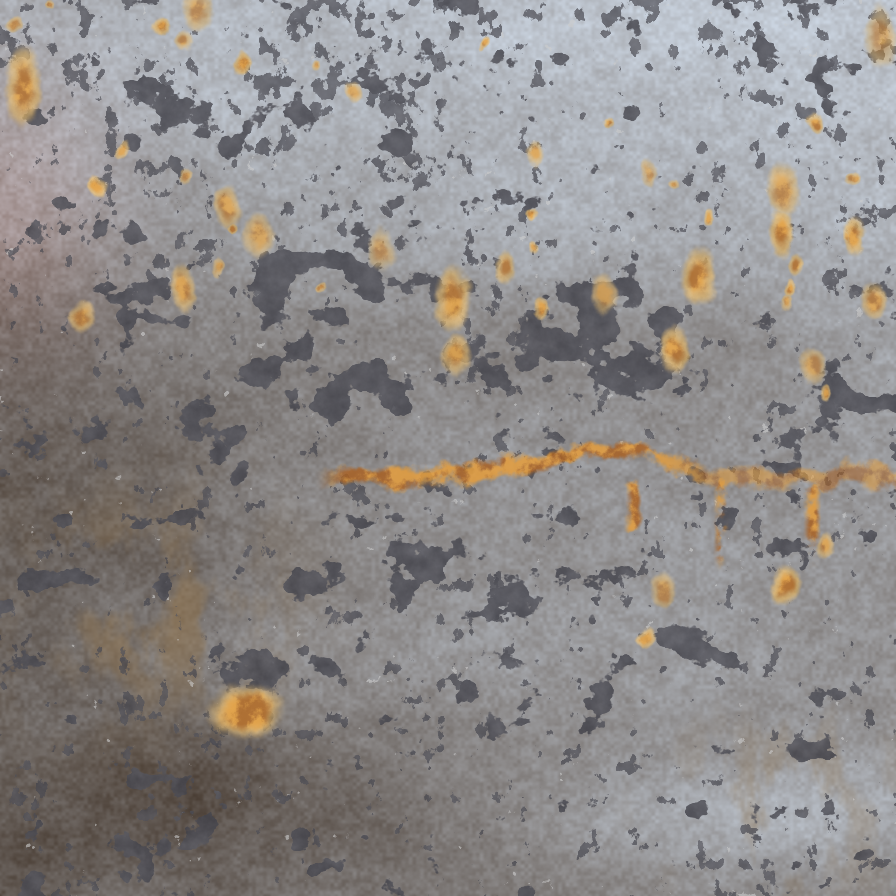
This texture is drawn by a Shadertoy shader. Its source:

```glsl
// Weathered steel sheet: a soft grey gradient with fine grain, flaking dark scale,
// scattered ochre rust spots, a rusty horizontal seam with drips and faint stains.
// Layers are masks cut from value noise, painted over the metal one after another.

float hash(vec2 p) {
    vec3 q = fract(vec3(p.xyx) * 0.1031);
    q += dot(q, q.yzx + 33.33);
    return fract((q.x + q.y) * q.z);
}

float noise(vec2 p) {
    vec2 i = floor(p), f = fract(p);
    f = f * f * (3.0 - 2.0 * f);
    return mix(mix(hash(i), hash(i + vec2(1, 0)), f.x),
               mix(hash(i + vec2(0, 1)), hash(i + vec2(1, 1)), f.x), f.y);
}

float fbm(vec2 p) {
    float sum = 0.0, amp = 0.5;
    for (int i = 0; i < 5; i++) {
        sum += amp * noise(p);
        p = mat2(1.6, 1.2, -1.2, 1.6) * p + 7.3;
        amp *= 0.5;
    }
    return sum;
}

// Soft elliptical patch, 1 at its centre
float patchMask(vec2 p, vec2 centre, vec2 size) {
    vec2 d = (p - centre) / size;
    return exp(-dot(d, d));
}

vec3 metal(vec2 p) {
    float tone = 0.50 + 0.18 * smoothstep(0.45, 1.0, p.y) + 0.07 * p.x;
    tone -= 0.11 * patchMask(p, vec2(0.0, 0.42), vec2(0.22, 0.35));
    tone -= 0.12 * patchMask(p, vec2(0.25, 0.08), vec2(0.4, 0.13));
    tone += 0.14 * patchMask(p, vec2(0.85, 0.09), vec2(0.24, 0.06));
    tone += 0.05 * patchMask(p, vec2(0.55, 0.33), vec2(0.3, 0.15));
    tone += 0.14 * (fbm(p * vec2(5.0, 8.0)) - 0.48);
    tone += 0.10 * (fbm(p * vec2(60.0, 75.0)) - 0.48);
    tone += 0.07 * (noise(p * 240.0) - 0.5);
    vec3 cool = mix(vec3(0.55, 0.54, 0.54), vec3(0.70, 0.72, 0.75), (tone - 0.55) / 0.16);
    vec3 warm = mix(vec3(0.41, 0.38, 0.36), vec3(0.55, 0.54, 0.54), (tone - 0.41) / 0.14);
    vec3 col = mix(warm, cool, smoothstep(0.53, 0.57, tone));
    return col + vec3(0.06, 0.0, -0.01) * patchMask(p, vec2(0.0, 0.76), vec2(0.12, 0.15));
}

// Dark scale: ragged flakes in clusters, small pits towards the top
float scale(vec2 p) {
    float cluster = patchMask(p, vec2(0.6, 0.61), vec2(0.3, 0.09))
                  + 0.6 * patchMask(p, vec2(0.33, 0.35), vec2(0.06, 0.2))
                  + 0.7 * patchMask(p, vec2(0.62, 0.21), vec2(0.09, 0.03))
                  + 0.6 * patchMask(p, vec2(0.23, 0.11), vec2(0.1, 0.05));
    float flakes = fbm(p * vec2(27.0, 31.0) + 4.0) + 0.14 * cluster
                 + 0.14 * (noise(p * 6.0 + 20.0) - 0.5);
    float pits = fbm(p * vec2(65.0, 55.0) + 31.0) + 0.07 * smoothstep(0.68, 0.95, p.y)
               + 0.12 * (noise(p * 9.0) - 0.5);
    return max(smoothstep(0.665, 0.695, flakes), 0.85 * smoothstep(0.69, 0.73, pits));
}

// Rust spots: x is the pale halo, y the orange core
vec2 rustSpots(vec2 p) {
    vec2 spots = vec2(0.0);
    vec2 q = p + 0.014 * (vec2(fbm(p * 45.0), fbm(p * 45.0 + 50.0)) - 0.48);
    for (int i = 0; i < 52; i++) {
        float id = float(i);
        vec2 centre = vec2(hash(vec2(id, 3.0)), mix(0.6, 1.0, hash(vec2(id, 17.0))));
        if (i % 5 == 0) centre = vec2(0.65 + 0.35 * centre.x, 2.2 * centre.y - 1.3);
        float size = hash(vec2(id, 29.0));
        float radius = 0.005 + 0.014 * size * size;
        float stretch = 1.0 + 1.3 * size * hash(vec2(id, 41.0));
        float d = length((q - centre) / vec2(1.0, stretch)) / radius;
        float strength = 0.6 + 0.4 * hash(vec2(id, 53.0));
        spots = max(spots, strength * vec2(1.0 - smoothstep(0.75, 1.25, d),
                                          1.0 - smoothstep(0.3, 0.85, d)));
    }
    // One wide blister in the lower left
    float blister = length((q - vec2(0.275, 0.205)) / vec2(0.036, 0.028));
    return max(spots, vec2(1.0 - smoothstep(0.7, 1.3, blister),
                           1.0 - smoothstep(0.5, 0.95, blister)));
}

// Horizontal rust line with short runs hanging below it
float rustSeam(vec2 p) {
    float ragged = fbm(p * 38.0 + 12.0);
    float height = 0.467 + 0.03 * smoothstep(0.45, 0.7, p.x) - 0.03 * smoothstep(0.7, 0.8, p.x);
    float d = abs(p.y - height + 0.024 * (ragged - 0.5));
    float extent = smoothstep(0.35, 0.39, p.x) * (1.0 - 0.35 * smoothstep(0.72, 0.8, p.x));
    float seam = extent * (1.0 - smoothstep(0.004, 0.014, d + 0.018 * (fbm(p * 55.0) - 0.42)));
    for (int i = 0; i < 3; i++) {
        float id = float(i);
        float x = 0.705 + 0.1 * id + 0.016 * (ragged - 0.5);
        float run = 1.0 - smoothstep(0.002, 0.010, abs(p.x - x));
        float span = smoothstep(0.36, 0.39, p.y) * (1.0 - smoothstep(0.46, 0.48, p.y));
        seam = max(seam, run * span * smoothstep(0.38, 0.58, ragged));
    }
    return seam;
}

void mainImage(out vec4 fragColor, in vec2 fragCoord) {
    vec2 p = fragCoord / iResolution.y;
    float mottle = fbm(p * 70.0 + 9.0);
    vec3 col = metal(p);

    // Brownish stains and pale chips
    float stain = patchMask(p, vec2(0.17, 0.32), vec2(0.13, 0.11)) * smoothstep(0.4, 0.7, fbm(p * vec2(24.0, 14.0)));
    stain += 0.6 * patchMask(p, vec2(0.88, 0.1), vec2(0.12, 0.1)) * smoothstep(0.5, 0.7, fbm(p * vec2(26.0, 12.0) + 5.0));
    col = mix(col, vec3(0.56, 0.44, 0.28), 0.6 * stain);
    col = mix(col, vec3(0.80), 0.6 * smoothstep(0.77, 0.82, fbm(p * 75.0 + 80.0)));

    // Dark scale
    col = mix(col, vec3(0.31, 0.31, 0.34) + 0.16 * (mottle - 0.5), 0.85 * scale(p));

    // Rust
    vec3 ochre = vec3(0.86, 0.71, 0.45) + 0.25 * (mottle - 0.5);
    vec3 orange = mix(vec3(0.66, 0.38, 0.14), vec3(0.90, 0.62, 0.24), smoothstep(0.32, 0.58, mottle));
    vec2 spots = rustSpots(p);
    col = mix(col, ochre, 0.85 * spots.x);
    col = mix(col, orange, 0.75 * spots.y);
    col = mix(col, orange, 0.85 * rustSeam(p));

    fragColor = vec4(clamp(col, 0.0, 1.0), 1.0);
}
```
